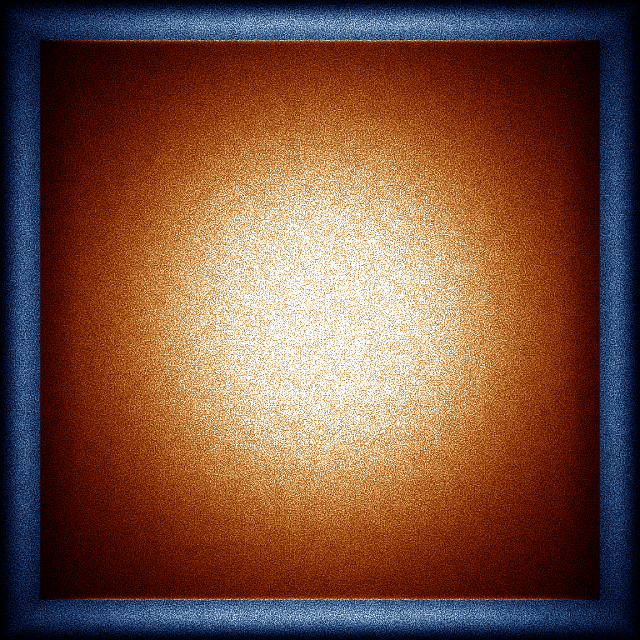
Reproduce this background procedurally as a WebGL 2 fragment shader.

```glsl
#version 300 es
precision highp float;
// A grainy glowing square: a warm radial light from cream through gold to deep red,
// set in a dim blue frame that fades to black at the rim and corners.
// Each zone is a scalar exposure, grained by gradient noise, then toned per channel.

#define FRAME_WIDTH 0.0630
#define GLOW_RADIUS 0.392
#define GLOW_POWER 2.8
#define GRAIN_SCALE 512.0
#define GRAIN_AMOUNT 0.46
#define FRAME_GRAIN 0.60
#define BAND_LIGHT 0.64
#define SIDE_LIGHT 0.44
#define RIM_WIDTH 0.0022
#define WARM_TONE vec3(0.75, 1.90, 4.00)
#define COOL_TONE vec3(1.90, 1.30, 0.80)

uniform vec2 u_resolution;
out vec4 fragColor;

// Integer hash turned into a unit gradient
vec2 gradient(ivec2 cell) {
  uvec2 q = uvec2(cell) * uvec2(1597u, 3571u);
  uint h = q.x ^ (q.y * 2741u);
  h = (h ^ (h >> 15)) * 73939133u;
  h = (h ^ (h >> 13)) * 19937u;
  h ^= h >> 16;
  float angle = float(h & 65535u) * 6.28318 / 65536.0;
  return vec2(cos(angle), sin(angle));
}

float gradientNoise(vec2 p) {
  ivec2 i = ivec2(floor(p));
  vec2 f = fract(p);
  vec2 w = f * f * f * (f * (f * 6.0 - 15.0) + 10.0);
  float a = dot(gradient(i), f);
  float b = dot(gradient(i + ivec2(1, 0)), f - vec2(1, 0));
  float c = dot(gradient(i + ivec2(0, 1)), f - vec2(0, 1));
  float d = dot(gradient(i + ivec2(1, 1)), f - vec2(1, 1));
  return mix(mix(a, b, w.x), mix(c, d, w.x), w.y);
}

// Fine grain with a little soft mottling
float grain(vec2 uv) {
  float fine = gradientNoise(uv * GRAIN_SCALE);
  float second = gradientNoise(uv * GRAIN_SCALE * 1.73 + 91.3);
  float mottle = gradientNoise(uv * GRAIN_SCALE * 0.08 + 17.7);
  return fine + 0.8 * second + 0.12 * mottle;
}

// Warm light, with darker flanks and a thin lit line at top and bottom
float glowExposure(vec2 p, vec2 inset) {
  float r = length((p - vec2(0.008, 0.0)) * vec2(1.03, 0.98));
  float light = exp(-pow(r / GLOW_RADIUS, GLOW_POWER));
  light *= mix(0.55, 1.0, smoothstep(0.0, 0.07, inset.x));
  float rim = exp(-max(inset.y, 0.0) / RIM_WIDTH);
  return light + 0.6 * rim * smoothstep(0.0, 0.12, inset.x);
}

// Blue band: lit along its middle, fading outward and toward the corners
float frameExposure(vec2 p) {
  vec2 a = abs(p);
  float across = (0.5 - max(a.x, a.y)) / FRAME_WIDTH;
  float along = min(a.x, a.y);
  float level = mix(SIDE_LIGHT, BAND_LIGHT, smoothstep(-0.02, 0.02, a.y - a.x));
  float profile = smoothstep(-0.05, 0.62, across) * (1.0 - 0.3 * smoothstep(0.6, 1.0, across));
  return level * profile * exp(-pow(along / 0.43, 3.0));
}

vec3 tone(float exposure, vec3 curve) {
  return pow(vec3(clamp(exposure, 0.0001, 1.0)), curve);
}

void main() {
  vec2 uv = gl_FragCoord.xy / u_resolution;
  vec2 p = uv - 0.5;
  float n = grain(uv);

  // Distance inward from the inner square's sides
  vec2 inset = 0.5 - FRAME_WIDTH - abs(p);
  float glow = glowExposure(p, inset);
  float band = frameExposure(p);
  vec3 warm = tone(glow + GRAIN_AMOUNT * n * sqrt(glow), WARM_TONE);
  vec3 cool = tone(band + FRAME_GRAIN * n * sqrt(band), COOL_TONE);

  // Upright edges are slightly frayed by the grain
  float edge = min(inset.x + 0.002 * n, inset.y);
  float soft = 0.6 / min(u_resolution.x, u_resolution.y);
  fragColor = vec4(mix(cool, warm, smoothstep(-soft, soft, edge)), 1.0);
}
```
